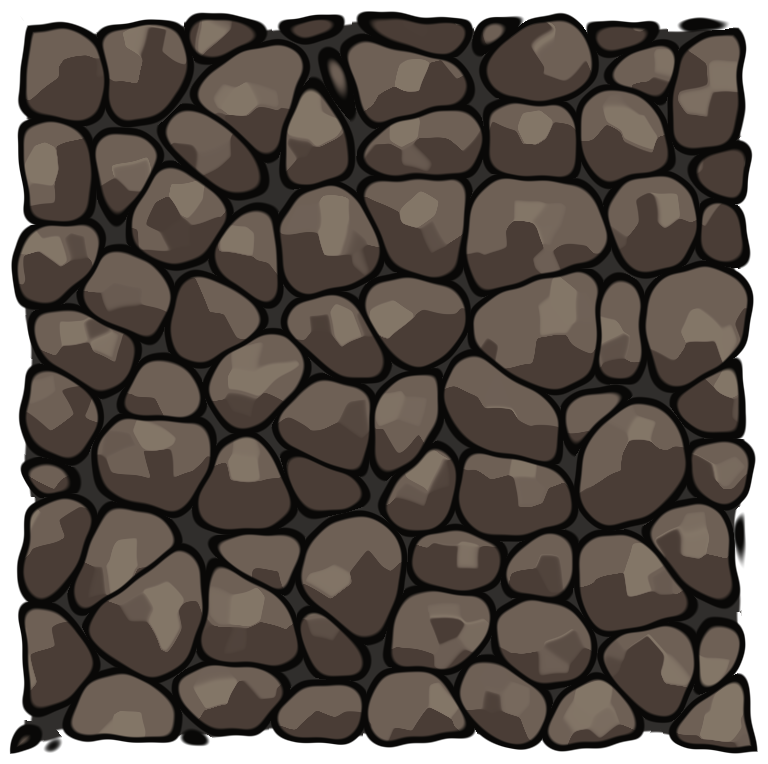
Write a Shadertoy shader that draws this texture.

```glsl
#define GRID vec2(8.0, 9.5)
#define FACETS 27.0
#define SIZE_SPREAD 0.006
#define ROUNDING 0.034
#define INK_WIDTH 0.0030
#define SOFTNESS 0.0024
#define MARGIN 0.021
#define SHADOW_TONE vec3(0.290, 0.240, 0.212)
#define LIT_TONE vec3(0.430, 0.375, 0.335)
#define SHINE_TONE vec3(0.515, 0.462, 0.405)
#define INK_TONE vec3(0.035, 0.033, 0.028)
#define GAP_TONE vec3(0.190, 0.180, 0.172)

vec3 hash3(vec2 p) {
    vec3 q = vec3(dot(p, vec2(127.1, 311.7)), dot(p, vec2(269.5, 183.3)), dot(p, vec2(419.2, 371.9)));
    return fract(sin(q) * 43758.5453);
}

float smoothMin(float a, float b, float k) {
    float h = max(k - abs(a - b), 0.0) / k;
    return min(a, b) - h * h * k * 0.25;
}

// Hand-drawn wobble from layered sines
vec2 wobble(vec2 p) {
    vec2 slow = sin(p.yx * vec2(31.0, 27.0) + 2.0 * sin(p * 17.0));
    vec2 fine = sin(p.yx * vec2(97.0, 113.0) + p * 41.0);
    return p + 0.005 * slow + 0.0012 * fine;
}

// Stone centre in xy, size weight in z
vec3 stoneSite(vec2 cell) {
    vec3 h = hash3(cell);
    return vec3((cell + 0.1 + 0.8 * h.xy) / GRID, h.z * SIZE_SPREAD);
}

float power(vec2 p, vec3 site) {
    vec2 d = p - site.xy;
    return dot(d, d) - site.z;
}

vec2 nearestStone(vec2 p) {
    vec2 base = floor(p * GRID), best = base;
    float least = 1e5;
    for (int y = -2; y <= 2; y++)
    for (int x = -2; x <= 2; x++) {
        vec2 cell = base + vec2(x, y);
        float d = power(p, stoneSite(cell));
        if (d < least) { least = d; best = cell; }
    }
    return best;
}

// Distance inward from the rounded rim of a stone
float rimDistance(vec2 p, vec2 id, float wall) {
    vec3 own = stoneSite(id);
    float ownPower = power(p, own), rim = wall;
    for (int y = -2; y <= 2; y++)
    for (int x = -2; x <= 2; x++) {
        if (x == 0 && y == 0) continue;
        vec3 other = stoneSite(id + vec2(x, y));
        float edge = (power(p, other) - ownPower) / (2.0 * length(other.xy - own.xy));
        rim = smoothMin(rim, edge, ROUNDING);
    }
    return rim;
}

// Blended cellular facets: x is light from above, y is shine
vec2 facetLight(vec2 p, vec2 id) {
    vec3 site = stoneSite(id), mood = hash3(id + 57.0);
    float radius = 0.042 + 3.0 * site.z;
    vec2 shineSpot = vec2(0.5 * (mood.x - 0.5), 0.25);
    vec2 q = p * FACETS, base = floor(q), sum = vec2(0.0);
    float total = 0.0;
    for (int y = -1; y <= 1; y++)
    for (int x = -1; x <= 1; x++) {
        vec2 cell = base + vec2(x, y);
        vec3 h = hash3(cell + id * 13.0);
        vec2 point = cell + 0.1 + 0.8 * h.xy;
        vec2 v = (point / FACETS - site.xy) / radius;
        float light = v.y + 1.1 * (mood.y - 0.5) * v.x + 1.2 * (h.z - 0.5) + 0.12;
        float shine = 0.50 - length(v - shineSpot) + 0.5 * (h.x - 0.5);
        vec2 d = q - point;
        float w = exp(-13.0 * dot(d, d)) + 1e-6;
        sum += w * vec2(light, shine);
        total += w;
    }
    return sum / total;
}

void mainImage(out vec4 fragColor, in vec2 fragCoord) {
    vec2 p = wobble(fragCoord / iResolution.xy);
    vec2 id = nearestStone(p);

    // Ragged outer wall, set separately for each stone
    vec2 inset = min(p, 1.0 - p) - MARGIN;
    float wall = min(inset.x, inset.y) - 0.011 * hash3(id + 9.0).x;
    float rim = rimDistance(p, id, wall);

    // Flat painted tones
    vec2 light = facetLight(p, id);
    float lit = smoothstep(-0.07, 0.07, light.x);
    float shine = smoothstep(-0.06, 0.10, light.y) * smoothstep(0.0, 0.2, light.x);
    vec3 color = mix(SHADOW_TONE, LIT_TONE, lit);
    color = mix(color, SHINE_TONE, shine);

    // Ink outline, dark gaps and white surround
    float ink = smoothstep(INK_WIDTH + SOFTNESS, INK_WIDTH - SOFTNESS * 0.5, rim);
    color = mix(color, INK_TONE, ink);
    float beyond = smoothstep(-INK_WIDTH, -INK_WIDTH - SOFTNESS, rim);
    float outside = smoothstep(0.014, 0.010, wall);
    color = mix(color, mix(GAP_TONE, vec3(1.0), outside), beyond);
    fragColor = vec4(color, 1.0);
}
```
